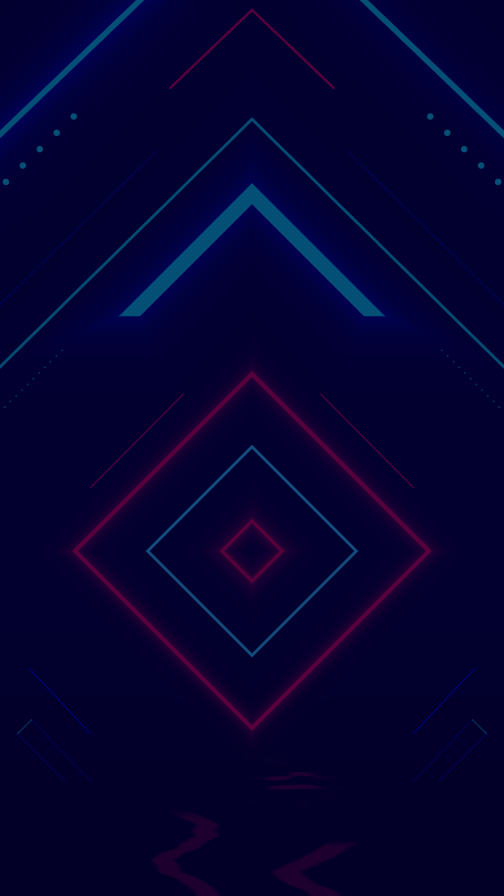
Write a Shadertoy shader that draws this background.

```glsl
// Neon chevrons and nested diamonds on a deep navy ground, with faint red
// ripples below. The left-right symmetry comes from folding x; every shape is
// a distance function, filled with a smooth edge and given an exponential glow.

const vec3 NAVY = vec3(0.007, 0.0, 0.178);
const vec3 BLUE = vec3(0.0, 0.01, 0.46);
const vec3 TEAL = vec3(0.015, 0.31, 0.46);
const vec3 STEEL = vec3(0.08, 0.33, 0.52);
const vec3 CRIMSON = vec3(0.36, 0.0, 0.235);

float hash(vec2 p) {
    return fract(sin(dot(p, vec2(127.1, 311.7))) * 43758.5453);
}

float noise(vec2 p) {
    vec2 i = floor(p), f = fract(p);
    f = f * f * (3.0 - 2.0 * f);
    return mix(mix(hash(i), hash(i + vec2(1, 0)), f.x),
               mix(hash(i + vec2(0, 1)), hash(i + vec2(1, 1)), f.x), f.y);
}

float segment(vec2 p, vec2 a, vec2 b) {
    vec2 ab = b - a;
    return length(p - a - ab * clamp(dot(p - a, ab) / dot(ab, ab), 0.0, 1.0));
}

// Distance to the nearest of n + 1 evenly spaced points from a to b
float dotRow(vec2 p, vec2 a, vec2 b, float n) {
    vec2 ab = b - a;
    float t = clamp(dot(p - a, ab) / dot(ab, ab), 0.0, 1.0);
    return length(p - a - ab * floor(t * n + 0.5) / n);
}

float diamond(vec2 p, float radius) {
    return (abs(p.x) + abs(p.y) - radius) * 0.7071;
}

float fill(float d) {
    return clamp(0.5 - d * iResolution.y, 0.0, 1.0);
}

float glow(float d, float reach) {
    return exp(-max(d, 0.0) / reach);
}

// Horizontal ribbon whose centre sways with height
float ripple(vec2 p, float centre, float sway, float crest, float width) {
    float x = centre + sway * cos((p.y - crest) * 85.0);
    x += 0.014 * (noise(vec2(p.y * 150.0, centre * 90.0)) - 0.5);
    return smoothstep(width, width * 0.5, abs(p.x - x));
}

void mainImage(out vec4 fragColor, in vec2 fragCoord) {
    // Height is 1, x is zero on the middle axis
    vec2 p = vec2(fragCoord.x - 0.5 * iResolution.x, fragCoord.y) / iResolution.y;
    vec2 m = vec2(abs(p.x), p.y);
    vec3 col = NAVY * mix(0.86, 1.03, smoothstep(0.0, 0.4, p.y));

    // Red ripples
    float left = ripple(p, -0.074, 0.022, 0.074, 0.017) * smoothstep(0.098, 0.085, p.y);
    float right = ripple(p, 0.070, 0.026, 0.062, 0.022) * smoothstep(0.064, 0.054, p.y);
    float streaks = smoothstep(0.62, 0.78, noise(p * vec2(35.0, 190.0)))
                  * glow(length((p - vec2(0.045, 0.126)) * vec2(0.5, 1.0)) - 0.012, 0.006);
    col = mix(col, CRIMSON, 0.30 * max(max(left, right), streaks));

    // Thick chevron with its blue halo
    float band = max(abs(m.x + m.y - 0.7838) * 0.7071 - 0.0083, 0.647 - m.y);
    col = mix(col, BLUE, 0.50 * glow(band, 0.022));
    col = mix(col, TEAL, fill(band));

    // Top bars, glowing more on the left
    float bar = segment(m, vec2(0.109, 1.015), vec2(0.300, 0.832)) - 0.0032;
    col = mix(col, BLUE, (p.x < 0.0 ? 0.55 : 0.25) * glow(bar, 0.022));
    col = mix(col, TEAL, fill(bar));

    // Long chevron and the thin blue lines beside it
    float roof = segment(m, vec2(0.0, 0.867), vec2(0.300, 0.572)) - 0.0016;
    col = mix(col, TEAL, 0.95 * fill(roof));
    float sideLine = segment(m, vec2(0.107, 0.831), vec2(0.281, 0.660)) - 0.0006;
    col = mix(col, BLUE, 0.60 * fill(sideLine));

    // Large and small rows of dots
    float beads = dotRow(m, vec2(0.199, 0.870), vec2(0.2747, 0.797), 4.0) - 0.0036;
    col = mix(col, TEAL, fill(beads));
    float specks = dotRow(m, vec2(0.212, 0.609), vec2(0.276, 0.5456), 10.0) - 0.0010;
    col = mix(col, TEAL, 0.65 * fill(specks));

    // Thin red chevron and side strokes
    float cap = segment(m, vec2(0.0, 0.989), vec2(0.091, 0.902)) - 0.0014;
    col = mix(col, CRIMSON, 0.90 * fill(cap));
    float stroke = segment(m, vec2(0.0768, 0.560), vec2(0.180, 0.456)) - 0.0008;
    col = mix(col, CRIMSON, 0.75 * fill(stroke));

    // Nested diamonds
    vec2 c = p - vec2(0.0, 0.385);
    float outer = abs(diamond(c, 0.1975)) - 0.0022;
    float inner = abs(diamond(c, 0.0335)) - 0.0018;
    col = mix(col, CRIMSON, 0.42 * glow(outer, 0.007));
    col = mix(col, CRIMSON, 0.45 * glow(inner, 0.008));
    col = mix(col, CRIMSON, 0.90 * max(fill(outer), fill(inner)));
    col = mix(col, STEEL, 0.90 * fill(abs(diamond(c, 0.1165)) - 0.0016));

    // Blue strokes and open brackets near the bottom
    float slash = segment(m, vec2(0.2487, 0.254), vec2(0.180, 0.181)) - 0.0009;
    col = mix(col, BLUE, 0.75 * fill(slash));
    float rails = min(segment(m, vec2(0.246, 0.1966), vec2(0.180, 0.1276)),
                      segment(m, vec2(0.2617, 0.181), vec2(0.2083, 0.1276)));
    col = mix(col, BLUE, 0.55 * fill(rails - 0.0006));
    float tip = segment(m, vec2(0.2617, 0.181), vec2(0.246, 0.1966)) - 0.0008;
    col = mix(col, TEAL, 0.55 * fill(tip));

    fragColor = vec4(col, 1.0);
}
```
